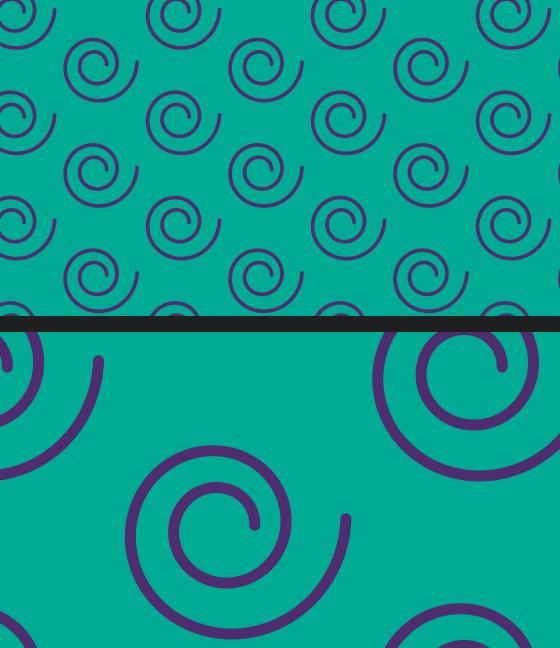
Top: the whole. Bottom: its middle third, enlarged.
Reproduce this pattern procedurally as a WebGL 1 fragment shader.

```glsl
precision highp float;
// Half-drop pattern of round-capped spirals on a flat ground.
// Each spiral is two turns of a logarithmic curve, drawn by its distance;
// two interleaved rectangular lattices place the repeats.

uniform vec2 u_resolution;

const float TAU = 6.2831853;

// Lengths are in canvas heights, angles in radians.
const vec3 GROUND_COLOR = vec3(0.0, 0.67, 0.58);
const vec3 LINE_COLOR = vec3(0.31, 0.18, 0.44);
const vec2 PERIOD = vec2(0.522, 0.33333);
const vec2 SPIRAL_CENTER = vec2(0.8236, 0.4604);
const float LINE_WIDTH = 0.0116;
const float BASE_RADIUS = 0.0357;  // radius at angle zero
const float GROWTH = 0.1037;       // log of radius gained per radian
const float START_ANGLE = 0.07;
const int TURNS = 2;

float spiralRadius(float angle) {
  return BASE_RADIUS * exp(GROWTH * angle);
}

vec2 spiralPoint(float angle) {
  return spiralRadius(angle) * vec2(cos(angle), sin(angle));
}

// Distance from p to the centre line of one spiral
float spiralDistance(vec2 p) {
  // Round caps at both ends
  float endAngle = START_ANGLE + TAU * float(TURNS);
  float d = min(length(p - spiralPoint(START_ANGLE)),
                length(p - spiralPoint(endAngle)));

  // Radial gap to each turn, corrected for the slope of the curve
  float slope = inversesqrt(1.0 + GROWTH * GROWTH);
  float radius = length(p);
  float angle = START_ANGLE + mod(atan(p.y, p.x + 1e-6) - START_ANGLE, TAU);
  for (int turn = 0; turn < TURNS; turn++) {
    float armRadius = spiralRadius(angle + TAU * float(turn));
    d = min(d, abs(radius - armRadius) * slope);
  }
  return d;
}

// Position relative to the nearest repeat of a lattice
vec2 latticeCell(vec2 p) {
  return (fract(p / PERIOD + 0.5) - 0.5) * PERIOD;
}

void main() {
  float pixel = 1.0 / u_resolution.y;
  vec2 p = gl_FragCoord.xy * pixel - SPIRAL_CENTER;

  // Second lattice sits half a period across and up
  float d = min(spiralDistance(latticeCell(p)),
                spiralDistance(latticeCell(p + 0.5 * PERIOD)));

  float coverage = clamp(0.5 - (d - 0.5 * LINE_WIDTH) / pixel, 0.0, 1.0);
  gl_FragColor = vec4(mix(GROUND_COLOR, LINE_COLOR, coverage), 1.0);
}
```
